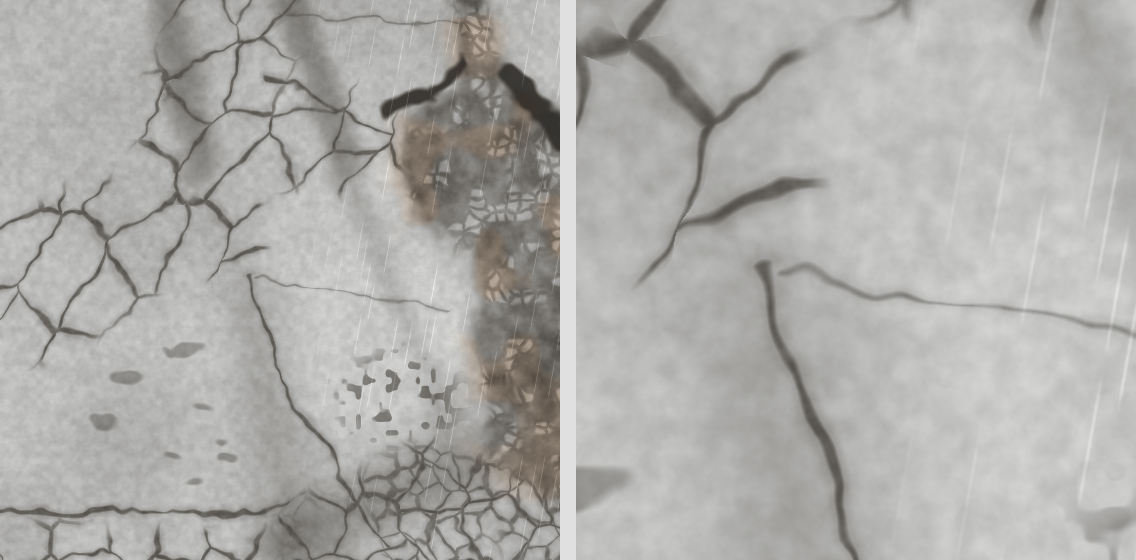
Left: the whole. Right: its middle third, enlarged.
This texture is drawn by a WebGL 1 fragment shader. Its source:

```glsl
precision highp float;
// Weathered grey asphalt with a crack web, soft shadows and a gravelly pothole.
uniform vec2 u_resolution;

float hash(vec2 p) {
  vec3 q = fract(vec3(p.xyx) * 0.1031);
  q += dot(q, q.yzx + 33.33);
  return fract((q.x + q.y) * q.z);
}

vec2 hash2(vec2 p) {
  return vec2(hash(p), hash(p + 57.3));
}

float noise(vec2 p) {
  vec2 cell = floor(p), f = fract(p);
  f = f * f * (3.0 - 2.0 * f);
  float low = mix(hash(cell), hash(cell + vec2(1.0, 0.0)), f.x);
  float high = mix(hash(cell + vec2(0.0, 1.0)), hash(cell + 1.0), f.x);
  return mix(low, high, f.y);
}

float fbm(vec2 p) {
  float sum = 0.0, gain = 0.5;
  for (int i = 0; i < 4; i++) {
    sum += gain * noise(p);
    p = mat2(1.6, 1.2, -1.2, 1.6) * p + 7.1;
    gain *= 0.5;
  }
  return sum / 0.9375;
}

// Distance to the border between the two nearest scattered cell centres.
float cellBorder(vec2 p) {
  vec2 home = floor(p), nearest = vec2(8.0), second = vec2(8.0);
  for (int y = -1; y <= 1; y++) {
    for (int x = -1; x <= 1; x++) {
      vec2 cell = home + vec2(float(x), float(y));
      vec2 toPoint = cell + 0.1 + 0.8 * hash2(cell) - p;
      if (dot(toPoint, toPoint) < dot(nearest, nearest)) {
        second = nearest;
        nearest = toPoint;
      } else if (dot(toPoint, toPoint) < dot(second, second)) {
        second = toPoint;
      }
    }
  }
  return dot(0.5 * (nearest + second), normalize(second - nearest));
}

float segment(vec2 p, vec2 a, vec2 b) {
  vec2 ab = b - a;
  return length(p - a - ab * clamp(dot(p - a, ab) / dot(ab, ab), 0.0, 1.0));
}

float within(float dist, float edge, float blur) {
  return 1.0 - smoothstep(edge - blur, edge + blur, dist);
}

// Dark core plus a faint worn halo.
float crackLine(float dist, float width) {
  return max(within(dist, width, 0.0028), 0.32 * within(dist, width * 2.0, 0.007));
}

float crackWeb(vec2 p) {
  float width = 0.0012 + 0.0042 * noise(p * 23.0);
  float ragged = 0.06 * (noise(p * 9.0) - 0.5);

  // Stretched cells along the bent diagonal band.
  float band = min(segment(p, vec2(0.0, 0.47), vec2(0.34, 0.62)),
                   segment(p, vec2(0.34, 0.62), vec2(0.42, 1.0)));
  band = min(band, segment(p, vec2(0.38, 0.72), vec2(0.64, 0.75)) + 0.04);
  vec2 stretched = vec2(dot(p, vec2(0.8, -0.6)) * 12.0, dot(p, vec2(0.6, 0.8)) * 7.0);
  float web = crackLine(cellBorder(stretched) / 10.0, width) * within(band + ragged, 0.125, 0.02);

  // Crumbled lower edge, finer toward the right.
  float rise = 0.07 + 0.13 * smoothstep(0.45, 0.75, p.x);
  float lower = within(p.y + ragged, rise, 0.02);
  web = max(web, crackLine(cellBorder(p * 11.0 + 3.0) / 11.0, width) * lower);
  float crumble = lower * smoothstep(0.45, 0.62, p.x) * smoothstep(0.4, 0.6, noise(p * 8.0));
  web = max(web, 0.8 * crackLine(cellBorder(p * 23.0) / 23.0, width) * crumble);

  // Long single fractures.
  float fracture = segment(p, vec2(0.44, 0.50), vec2(0.53, 0.27));
  fracture = min(fracture, segment(p, vec2(0.53, 0.27), vec2(0.70, 0.02)));
  fracture = min(fracture, segment(p, vec2(0.0, 0.085), vec2(0.52, 0.095)));
  fracture = min(fracture, segment(p, vec2(0.48, 0.86), vec2(0.70, 0.77)));
  web = max(web, crackLine(fracture, width));
  float hairline = min(segment(p, vec2(0.45, 0.495), vec2(0.80, 0.45)),
                       segment(p, vec2(0.50, 0.98), vec2(0.82, 0.955)));
  return max(web, 0.65 * crackLine(hairline, width * 0.6));
}

float oilSpots(vec2 p) {
  float spots = 0.0;
  for (int i = 0; i < 9; i++) {
    vec2 seed = vec2(float(i), 4.0);
    vec2 center = vec2(0.16, 0.13) + vec2(0.28, 0.27) * hash2(seed);
    float radius = mix(0.008, 0.026, hash(seed + 9.0));
    spots = max(spots, within(length((p - center) * vec2(0.8, 1.5)), radius, 0.005));
  }
  return spots;
}

float shadows(vec2 p) {
  float left = segment(p, vec2(0.30, 1.0), vec2(0.36, 0.70));
  float middle = segment(p, vec2(0.52, 1.0), vec2(0.62, 0.70));
  float tail = segment(p, vec2(0.62, 0.70), vec2(0.80, 0.24)) + 0.012;
  float low = segment(p, vec2(0.46, 0.44), vec2(0.54, 0.0));
  float shade = max(within(min(left, middle), 0.03, 0.026), 0.6 * within(tail, 0.025, 0.035));
  return max(shade, 0.55 * within(low, 0.05, 0.06));
}

void main() {
  vec2 uv = gl_FragCoord.xy / u_resolution;
  vec2 warp = vec2(noise(uv * 15.0), noise(uv * 15.0 + 31.0)) - 0.5;
  vec2 jitter = vec2(noise(uv * 55.0), noise(uv * 55.0 + 17.0)) - 0.5;
  vec2 p = uv + 0.026 * warp + 0.010 * jitter;
  float grain = fbm(uv * 85.0) - 0.5;

  // Paving, pale worn slab, shadows and stains.
  float slab = within(length((p - vec2(0.64, 0.47)) / vec2(0.20, 0.25)), 1.0, 0.12);
  float tone = 0.715 + 0.05 * slab + 0.13 * (fbm(uv * 5.0) - 0.5) + 0.13 * grain;
  tone *= 1.0 - 0.27 * shadows(uv + 0.02 * warp);
  tone *= 1.0 - 0.25 * oilSpots(p);
  float pitArea = within(length((uv - vec2(0.71, 0.29)) / vec2(0.13, 0.10)), 0.8, 0.4);
  tone *= 1.0 - 0.4 * pitArea * smoothstep(0.62, 0.76, noise(uv * 75.0));
  tone *= 1.0 - 0.22 * within(segment(p, vec2(0.82, 0.17), vec2(0.52, 0.03)), 0.05, 0.06);
  tone = mix(tone, 0.33 + 0.2 * grain, 0.88 * crackWeb(p));

  // Gravel pit with loose stones and undercut rims.
  float pit = length(p - vec2(0.87, 0.70)) - 0.15;
  pit = min(pit, segment(p, vec2(0.84, 1.0), vec2(0.86, 0.80)) - 0.035);
  pit = min(pit, segment(p, vec2(0.95, 0.68), vec2(1.0, 0.24)) - 0.125);
  float gravelMask = within(pit, 0.0, 0.014);
  float stones = smoothstep(0.05, 0.3, cellBorder(p * 42.0)) * smoothstep(0.5, 0.75, noise(uv * 34.0));
  float gravel = 0.43 + 0.30 * (fbm(uv * 40.0) - 0.5) + 0.25 * (fbm(uv * 9.0) - 0.5) + 0.17 * stones;
  tone *= 1.0 - 0.14 * within(pit, 0.015, 0.03);
  tone = mix(tone, gravel, gravelMask);
  float rim = min(segment(p, vec2(0.70, 0.81), vec2(0.77, 0.83)),
                  segment(p, vec2(0.77, 0.83), vec2(0.82, 0.89)) + 0.004);
  rim = min(rim, segment(p, vec2(0.90, 0.87), vec2(1.0, 0.76)) - 0.006);
  tone = mix(tone, 0.19, 0.92 * within(rim, 0.013, 0.006));

  // Pale slanted scratches.
  vec2 lane = vec2((uv.x - 0.18 * uv.y) * 75.0, uv.y * 11.0);
  lane.y += hash(vec2(floor(lane.x), 2.0));
  float scratch = within(abs(fract(lane.x) - 0.5), 0.07, 0.07) * step(0.8, hash(floor(lane)));
  scratch *= smoothstep(0.0, 0.2, fract(lane.y)) * (1.0 - smoothstep(0.7, 1.0, fract(lane.y)));
  tone += 0.10 * scratch * smoothstep(0.45, 0.75, uv.x);

  // Darker tones lean warm, with earth stains near the pit.
  vec3 tint = mix(vec3(1.02, 0.98, 0.92), vec3(1.0, 1.0, 0.99), smoothstep(0.2, 0.75, tone));
  float earth = within(pit, 0.02, 0.04) * smoothstep(0.45, 0.7, noise(uv * 16.0));
  tint *= mix(vec3(1.0), vec3(1.06, 0.98, 0.91), earth);
  gl_FragColor = vec4(clamp(tone * tint, 0.0, 1.0), 1.0);
}
```
